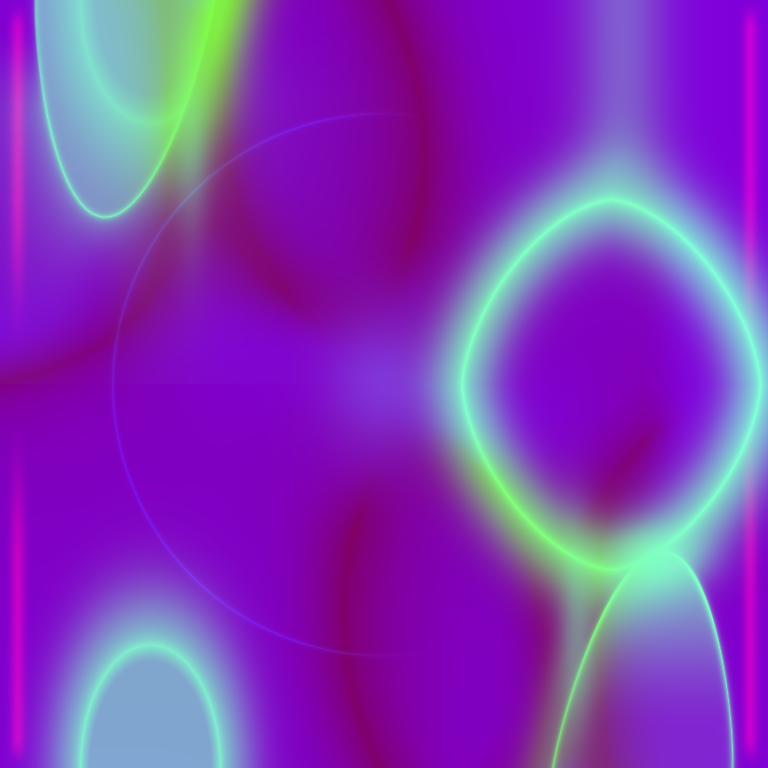
This background is drawn by a Shadertoy shader. Its source:

```glsl
// Glowing cyan rings and arches over a violet field with dark curved creases.

float bell(float d, float width) {
    return exp(-d * d / (width * width));
}

// Soft union of two light amounts.
float blend(float a, float b) {
    return 1.0 - (1.0 - clamp(a, 0.0, 1.0)) * (1.0 - clamp(b, 0.0, 1.0));
}

// Signed distance, roughly, to the skewed arch hanging from the top edge.
float archDistance(vec2 p) {
    float depth = (1.0 - p.y) / 0.2826;
    float x = p.x - 0.137 - 0.026 * (1.0 - depth);
    float field = x * x / 0.0137 + pow(depth, 1.3) - 1.0;
    vec2 slope = vec2(2.0 * x / 0.0137, 4.6 * pow(depth, 0.3));
    return field / max(length(slope), 1.0);
}

float creaseProfile(float d) {
    return 0.16 * exp(-abs(d) / 0.018) + 0.19 * bell(d, 0.06);
}

// Three dark curves, each given as x over the depth below the top edge.
float creases(vec2 p, float tailStart) {
    float t = 1.0 - p.y;
    float bend = pow(t / 0.5, 12.0);
    float x = 0.243 - 0.97 * (t - 0.17) * (t - 0.17) - 0.14 * bend;
    float slope = 1.94 * (t - 0.17) + 1.68 * bend / max(t, 0.01);
    float sum = creaseProfile((p.x - x) / sqrt(1.0 + slope * slope))
              * smoothstep(tailStart, tailStart + 0.07, p.x);

    x = 0.268 + 1.75 * (t - 0.14) * (t - 0.14);
    slope = 3.5 * (t - 0.14);
    sum += creaseProfile((p.x - x) / sqrt(1.0 + slope * slope))
         * (1.0 - smoothstep(0.36, 0.46, t));

    x = 0.553 - 1.2 * (t - 0.2) * (t - 0.2);
    sum += 0.8 * creaseProfile(p.x - x) * (1.0 - smoothstep(0.3, 0.42, t));
    return min(sum, 0.36);
}

// Pale column beside an arch.
float column(vec2 p) {
    return 0.32 * bell(p.x - 0.25, 0.022) * bell(p.y - 0.81, 0.13);
}

void mainImage(out vec4 fragColor, in vec2 fragCoord) {
    vec2 p = fragCoord / iResolution.xy;
    vec2 turned = 1.0 - p;
    bool upper = p.y > 0.5;

    // Violet base with creases repeated by a half turn
    float blue = 0.85 - 0.12 * bell(p.x - 0.5, 0.12);
    blue -= min(creases(p, -0.2) + creases(turned, 0.1), 0.36);

    // Large rounded diamond ring
    vec2 q = abs(p - vec2(0.796, 0.499)) / vec2(0.194, 0.241);
    float ring = 0.21 * (pow(pow(q.x, 1.6) + pow(q.y, 1.6), 0.625) - 1.0);
    float green = 0.75 * bell(ring, 0.055) + 0.27 * exp(-abs(ring) / 0.008);

    // Oval wrapped over the top and bottom edges
    vec2 ovalPoint = vec2(p.x - 0.196, min(p.y, 1.0 - p.y));
    float oval = 0.11 * (length(ovalPoint / vec2(0.091, 0.16)) - 1.0);
    float ovalGlow = 0.65 * bell(oval, oval > 0.0 ? 0.06 : 0.045)
                   + 0.28 * exp(-abs(oval) / 0.01);
    if (oval < 0.0) ovalGlow = max(ovalGlow, upper ? 0.5 : 0.65);

    // Upper arch: filled inside, with a halo under its tip
    float arch = archDistance(p);
    float inside = 1.0 - smoothstep(-0.003, 0.003, arch);
    float tip = smoothstep(0.35, 0.05, 0.0) + smoothstep(0.65, 0.78, 1.72 - p.y);
    tip = clamp(tip, 0.0, 1.0) * (1.0 - smoothstep(0.84, 0.97, p.y));
    float halo = 0.55 * tip * exp(-max(arch, 0.0) / 0.04);
    float archGlow = mix(halo, 0.56, inside) + 0.4 * exp(-abs(arch) / 0.003);
    if (upper) {
        green = blend(green, archGlow);
        ovalGlow *= mix(0.25, 0.8, inside);
    }
    green = blend(green, ovalGlow);

    // Lower arch: lit near its tip, fading toward the bottom edge
    float lowArch = archDistance(turned);
    float lowInside = 1.0 - smoothstep(-0.003, 0.003, lowArch);
    float fill = lowInside * (0.15 + 0.5 * smoothstep(0.05, 0.27, p.y));
    float lowGlow = fill + 0.75 * exp(-abs(lowArch) / 0.003);
    if (!upper) green = blend(green, lowGlow);
    green = blend(green, 0.8 * bell(length((p - vec2(0.855, 0.275)) / vec2(1.5, 1.0)), 0.04));

    // Lime streak beside the upper arch, and its faint half-turned twin
    float t = 1.0 - p.y;
    float streak = p.x - 0.288 + 0.26 * t;
    float lime = bell(streak, streak > 0.0 ? 0.05 : 0.035)
               * (1.0 - smoothstep(0.02, 0.31, t));
    float twin = turned.x - 0.288 + 0.26 * p.y;
    float faint = 0.35 * bell(twin, 0.035) * (1.0 - smoothstep(0.1, 0.34, p.y));
    green = blend(green, 0.92 * lime + faint);
    blue -= 0.22 * lime;

    // Soft columns and the central patch
    float columns = column(p) + column(turned);
    float patchGlow = bell(length((p - vec2(0.495, 0.5)) / vec2(0.8, 1.0)), 0.09);
    float topBeam = bell(p.x - 0.81, 0.06) * smoothstep(0.7, 0.8, p.y);
    green = blend(green, columns + 0.2 * patchGlow + 0.36 * topBeam);
    blue += 0.3 * columns + 0.12 * patchGlow;

    // Hairline circle, fading to the right
    float circle = exp(-abs(length(p - vec2(0.5, 0.499)) - 0.353) / 0.0018);
    circle *= 1.0 - smoothstep(0.4, 0.58, p.x);
    green += 0.08 * circle;
    blue += 0.16 * circle;

    // Magenta side bars, dim at mid height
    float bar = bell(min(p.x, 1.0 - p.x) - 0.023, 0.009);
    bar *= smoothstep(0.03, 0.25, abs(p.y - 0.5)) * smoothstep(0.0, 0.04, min(p.y, t));
    fragColor = vec4(clamp(vec3(0.5 + 0.28 * bar, green, blue), 0.0, 1.0), 1.0);
}
```
